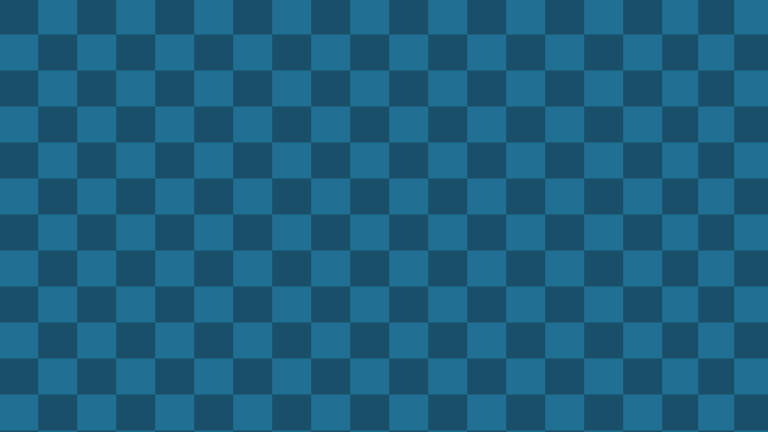
A Shadertoy shader for this pattern:

```glsl
// Two-tone blue checkerboard of near-square cells, flat and evenly coloured.
// Each axis is a square wave with box-filtered edges; their product picks the tone.
// The columns past a joint near the right side are slightly narrower.

const vec2  CANVAS       = vec2(512.0, 288.0);  // design units across and up
const vec2  CELL         = vec2(26.0, 24.0);    // regular cell size
const vec2  ORIGIN       = vec2(-0.5, 1.0);     // lower-left corner of cell (0, 0)
const float WIDE_COLUMNS = 17.0;                // columns before the joint
const float NARROW_WIDTH = 24.0;                // column width after the joint
const vec3  DARK_BLUE    = vec3(0.098, 0.310, 0.410);
const vec3  LIGHT_BLUE   = vec3(0.130, 0.440, 0.578);

// Position in cell counts, with the narrower columns after the joint
vec2 cellCoord(vec2 p) {
    vec2 q = p - ORIGIN;
    float joint = WIDE_COLUMNS * CELL.x;
    float column = min(q.x, joint) / CELL.x + max(q.x - joint, 0.0) / NARROW_WIDTH;
    return vec2(column, q.y / CELL.y);
}

// +1 in even cells, -1 in odd ones, ramping over one pixel at each edge
vec2 squareWave(vec2 cell, vec2 pixel) {
    vec2 parity = 1.0 - 2.0 * mod(floor(cell), 2.0);
    vec2 edgeDistance = 0.5 - abs(fract(cell) - 0.5);
    return parity * clamp(2.0 * edgeDistance / pixel, 0.0, 1.0);
}

void mainImage(out vec4 fragColor, in vec2 fragCoord) {
    vec2 unitsPerPixel = CANVAS / iResolution.xy;
    vec2 cell = cellCoord(fragCoord * unitsPerPixel);

    // Equal signs give a light cell, opposite signs a dark one
    vec2 wave = squareWave(cell, unitsPerPixel / CELL);
    float light = 0.5 + 0.5 * wave.x * wave.y;

    fragColor = vec4(mix(DARK_BLUE, LIGHT_BLUE, light), 1.0);
}
```
